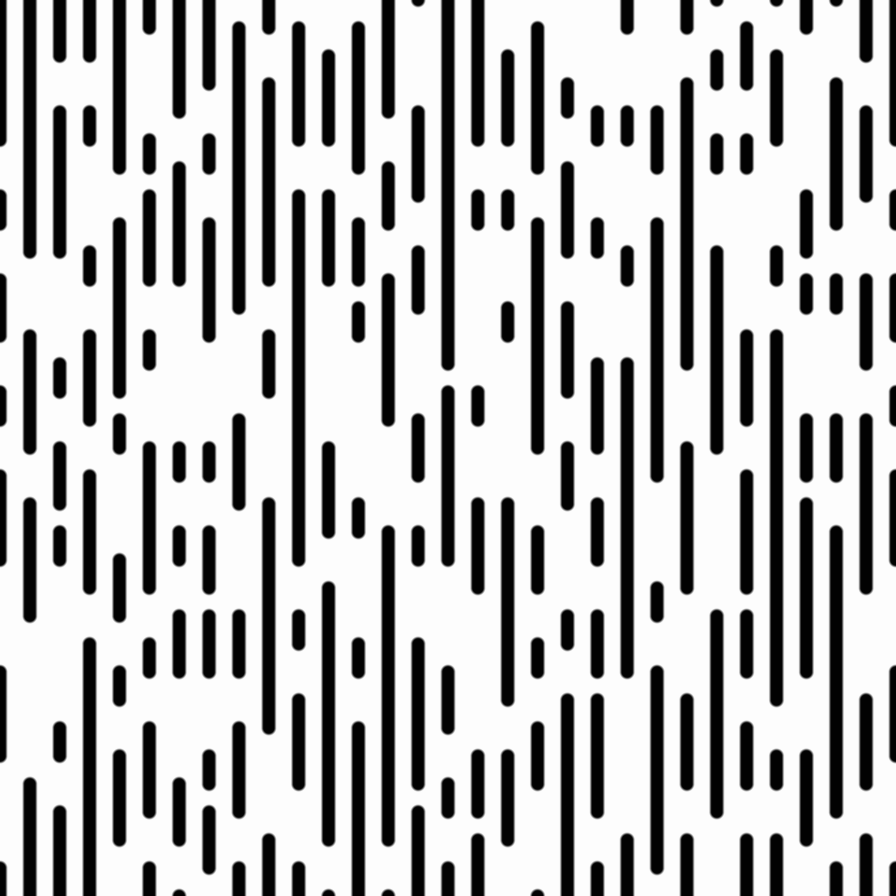
Reproduce this pattern procedurally as a WebGL 2 fragment shader.

```glsl
#version 300 es
precision highp float;
// Draws vertical round-capped black dashes of random length in even columns on white.

uniform vec2 u_resolution;
out vec4 outColor;

const vec3 PAPER = vec3(0.992);
const vec3 INK = vec3(0.008);
const float COLUMNS = 30.0;
const float ROWS = 32.0;
const float DASH_RADIUS = 0.0073;
const float EDGE_SOFTNESS = 0.0019;
const float LENGTH_DECAY = 0.71;
const float LONGEST_DASH = 13.0;
const int MAX_DASHES = 32;

// Integer hash of a column and a step, returned in [0, 1).
float hash(float column, float index) {
    uint n = uint(column) * 1597334677u ^ uint(index) * 3812015801u;
    n = (n ^ (n >> 16)) * 2146121005u;
    n = (n ^ (n >> 15)) * 2221713035u;
    n ^= n >> 16;
    return float(n >> 8) / 16777216.0;
}

// Dash length in rows: short ones are common, long ones rare.
float dashLength(float h) {
    return min(1.0 + floor(log(1.0 - h) / log(LENGTH_DECAY)), LONGEST_DASH);
}

// Gap length in rows: mostly two, sometimes up to six.
float gapLength(float h) {
    return 1.0 + step(0.08, h) + step(0.58, h) + step(0.70, h) + 2.0 * step(0.92, h);
}

// Signed distance to a vertical capsule whose axis runs from bottom to top.
float capsule(vec2 p, float bottom, float top, float radius) {
    return length(vec2(p.x, p.y - clamp(p.y, bottom, top))) - radius;
}

// Distance to the nearest dash of one column, walking upward from below the canvas.
float columnDistance(vec2 p, float column) {
    float nearest = 1.0;
    float row = -12.0 - floor(8.0 * hash(column, 0.0));
    for (int i = 1; i <= MAX_DASHES; i++) {
        float index = float(2 * i);
        float end = row + dashLength(hash(column, index));
        nearest = min(nearest, capsule(p, row / ROWS, end / ROWS, DASH_RADIUS));
        row = end + gapLength(hash(column, index + 1.0));
        if (row > ROWS + 1.0) break;
    }
    return nearest;
}

void main() {
    vec2 uv = gl_FragCoord.xy / u_resolution.y;

    // Columns sit on the grid lines, so the left and right edges share one.
    float column = round(uv.x * COLUMNS);
    vec2 local = vec2(uv.x - column / COLUMNS, uv.y);
    float dist = columnDistance(local, mod(column, COLUMNS) + 1.0);

    // Soft edge, never thinner than about one pixel.
    float feather = max(EDGE_SOFTNESS, 0.7 / u_resolution.y);
    float paperAmount = smoothstep(-feather, feather, dist);
    outColor = vec4(mix(INK, PAPER, paperAmount), 1.0);
}
```
